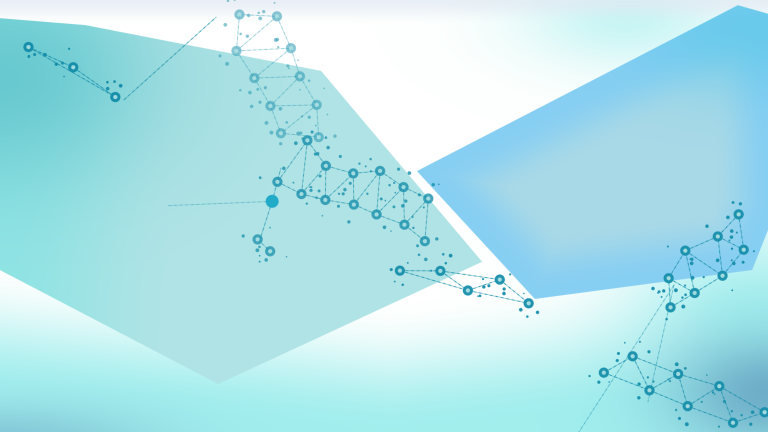
Reproduce this background procedurally as a Shadertoy shader.

```glsl
// Pale aqua backdrop with two large translucent facets and a molecule-like network.
// Facets are convex half-plane distances; glows are Gaussians; each network strand
// is a zigzag of jittered rings joined by dotted links, with small dots around them.

#define INK          vec3(0.09, 0.56, 0.67)
#define AQUA         vec3(0.57, 0.92, 0.92)
#define SLATE        vec3(0.40, 0.64, 0.76)
#define FACET        vec3(0.69, 0.89, 0.90)
#define SKY          vec3(0.53, 0.81, 0.95)
#define RING_RADIUS  0.0118
#define CORE_RADIUS  0.0048
#define LINK_WIDTH   0.0010
#define DOT_SPACING  0.0130
#define SATELLITES   4

float hash(float n) { return fract(sin(n * 127.1) * 43758.5453); }

float cover(float d) {
    float px = 1.0 / iResolution.y;
    return smoothstep(0.75 * px, -0.75 * px, d);
}

float glow(vec2 p, vec2 centre, vec2 size) {
    vec2 q = (p - centre) / size;
    return exp(-dot(q, q));
}

// Signed distance to a convex polygon, corners counter-clockwise
float facet(vec2 p, vec2 corners[6]) {
    float d = -10.0;
    for (int i = 0; i < 6; i++) {
        vec2 a = corners[i];
        vec2 e = normalize(corners[(i + 1) % 6] - a);
        d = max(d, dot(p - a, vec2(e.y, -e.x)));
    }
    return d;
}

// Thin dotted line
void link(inout vec3 col, vec2 p, vec2 a, vec2 b, float opacity) {
    vec2 e = b - a;
    float h = clamp(dot(p - a, e) / dot(e, e), 0.0, 1.0);
    float dots = 0.7 + 0.3 * sin(6.2832 * h * length(e) / DOT_SPACING);
    float line = cover(length(p - a - e * h) - LINK_WIDTH);
    col = mix(col, INK, line * dots * opacity);
}

void disc(inout vec3 col, vec2 p, vec2 c, float r, vec3 tint, float opacity) {
    col = mix(col, tint, cover(length(p - c) - r) * opacity);
}

// Position of ring i on a zigzag from a to b
vec2 ringAt(vec2 a, vec2 b, float spread, int i, int count, float seed) {
    float k = float(i);
    float t = (k + 0.4 * (hash(k + seed) - 0.5)) / float(count - 1);
    vec2 e = normalize(b - a);
    float side = (i % 2 == 0 ? -1.0 : 1.0) * (0.4 + 0.8 * hash(k * 1.7 + seed));
    return mix(a, b, t) + vec2(-e.y, e.x) * side * spread;
}

void strand(inout vec3 col, vec2 p, vec2 a, vec2 b, float spread, int count, float seed, float opacity) {
    for (int i = 0; i < count; i++) {
        vec2 c = ringAt(a, b, spread, i, count, seed);
        for (int j = i + 1; j <= min(i + 2, count - 1); j++)
            link(col, p, c, ringAt(a, b, spread, j, count, seed), opacity);
        for (int s = 0; s < SATELLITES; s++) {
            float k = float(i * SATELLITES + s) + seed * 3.1;
            float angle = 6.2832 * hash(k);
            vec2 offset = vec2(cos(angle), sin(angle)) * mix(0.020, 0.044, hash(k + 0.37));
            disc(col, p, c + offset, mix(0.0015, 0.0045, hash(k + 0.71)), INK, opacity);
        }
        disc(col, p, c, RING_RADIUS, INK, opacity);
        disc(col, p, c, CORE_RADIUS, FACET, 0.9);
    }
}

vec3 backdrop(vec2 p) {
    vec3 col = vec3(0.995, 1.0, 0.995);
    float floorGlow = smoothstep(0.30, 0.0, p.y - 0.10 * abs(p.x - 0.9));
    col = mix(col, AQUA, floorGlow * 0.85);
    col = mix(col, AQUA, 0.8 * glow(p, vec2(1.75, 0.28), vec2(0.30, 0.20)));
    col = mix(col, AQUA, 0.5 * glow(p, vec2(1.45, 0.96), vec2(0.25, 0.12)));
    col = mix(col, vec3(0.88, 0.91, 0.95), 0.7 * smoothstep(0.94, 1.0, p.y));
    col = mix(col, SLATE, 0.85 * glow(p, vec2(1.78, 0.09), vec2(0.22, 0.13)));
    col = mix(col, SLATE, 0.55 * glow(p, vec2(0.0, -0.03), vec2(0.35, 0.09)));
    return col;
}

void mainImage(out vec4 fragColor, in vec2 fragCoord) {
    vec2 p = fragCoord / iResolution.y;
    vec3 col = backdrop(p);

    // Left facet: pale centre, deeper teal towards the left edge
    float left = facet(p, vec2[6](vec2(-0.1, 0.427), vec2(0.505, 0.111), vec2(1.116, 0.394),
                                  vec2(0.743, 0.836), vec2(0.197, 0.942), vec2(-0.1, 0.966)));
    vec3 leftTint = mix(FACET, AQUA * 0.97, 0.9 * smoothstep(0.42, 0.0, p.x));
    leftTint = mix(leftTint, vec3(0.38, 0.77, 0.80), 0.85 * glow(p, vec2(0.0, 0.82), vec2(0.36, 0.24)));
    col = mix(col, leftTint, cover(left));

    // Right facet: grey-blue centre inside a soft sky-blue rim
    float right = facet(p, vec2[6](vec2(0.965, 0.604), vec2(1.238, 0.308), vec2(1.741, 0.375),
                                   vec2(1.80, 0.523), vec2(1.80, 0.962), vec2(1.708, 0.988)));
    vec3 rightTint = mix(vec3(0.66, 0.85, 0.905), SKY, smoothstep(-0.15, -0.02, right));
    rightTint = mix(rightTint, vec3(0.40, 0.79, 0.92), 0.9 * glow(p, vec2(1.74, 0.93), vec2(0.28, 0.14)));
    col = mix(col, rightTint, cover(right));

    // Long links between the strands
    vec2 hub = vec2(0.63, 0.534);
    link(col, p, vec2(0.287, 0.769), vec2(0.50, 0.96), 0.9);
    link(col, p, hub, vec2(0.39, 0.524), 0.5);
    link(col, p, hub, vec2(0.65, 0.61), 0.8);
    link(col, p, hub, vec2(0.60, 0.44), 0.8);
    link(col, p, vec2(1.56, 0.34), vec2(1.34, 0.0), 0.6);
    link(col, p, vec2(1.56, 0.34), vec2(1.50, 0.07), 0.6);

    // Strands: upper left, top, middle, tail, below hub, right, lower right
    strand(col, p, vec2(0.07, 0.898), vec2(0.287, 0.769), 0.010, 3, 4.0, 1.0);
    strand(col, p, vec2(0.58, 0.97), vec2(0.70, 0.67), 0.055, 10, 9.0, 0.50);
    strand(col, p, vec2(0.66, 0.62), vec2(1.00, 0.48), 0.060, 13, 2.0, 0.80);
    strand(col, p, vec2(0.94, 0.38), vec2(1.24, 0.312), 0.020, 5, 6.0, 0.95);
    strand(col, p, vec2(0.60, 0.443), vec2(0.625, 0.418), 0.001, 2, 3.0, 0.75);
    strand(col, p, vec2(1.53, 0.32), vec2(1.74, 0.46), 0.045, 8, 7.0, 0.95);
    strand(col, p, vec2(1.41, 0.155), vec2(1.76, 0.03), 0.035, 8, 5.0, 0.95);
    disc(col, p, hub, 0.015, vec3(0.13, 0.67, 0.79), 1.0);

    fragColor = vec4(col, 1.0);
}
```
